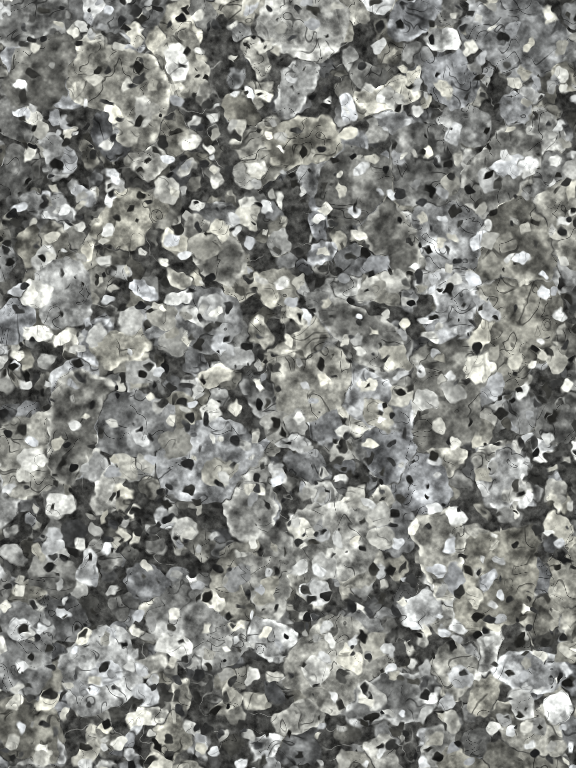
Give the GLSL for this texture, as a Shadertoy shader.

```glsl
#define LARGE_CELL 0.14
#define MEDIUM_CELL 0.072
#define SMALL_CELL 0.036
#define BRIGHT_CELL 0.045
#define CHIP_CELL 0.021
#define RAGGEDNESS 0.011
#define MOTTLE 1.35
#define CRACK_DEPTH 0.42
#define MATRIX_TONE 0.25
#define STONE_TINT vec3(1.0, 1.005, 0.975)

struct Grain { float depth; vec4 traits; };

vec4 hash4(vec2 p) {
    vec4 q = fract(p.xyxy * vec4(0.1031, 0.1030, 0.0973, 0.1099));
    q += dot(q, q.wzxy + 33.33);
    return fract((q.xxyz + q.yzzw) * q.zywx);
}

float noise(vec2 p) {
    vec2 i = floor(p), f = fract(p);
    f = f * f * (3.0 - 2.0 * f);
    float low = mix(hash4(i).x, hash4(i + vec2(1, 0)).x, f.x);
    float high = mix(hash4(i + vec2(0, 1)).x, hash4(i + vec2(1, 1)).x, f.x);
    return mix(low, high, f.y);
}

mat2 rotate(float a) {
    return mat2(cos(a), sin(a), -sin(a), cos(a));
}

float fbm(vec2 p) {
    float sum = 0.0, amp = 0.533;
    for (int i = 0; i < 4; i++) {
        sum += amp * noise(p);
        p = rotate(0.6) * p * 2.03 + 17.3;
        amp *= 0.5;
    }
    return sum;
}

// Rounded to blocky crystals, one per jittered cell, with seams where they touch
Grain scatter(vec2 p, float cell, float fill, float seed) {
    vec2 q = p / cell + seed;
    vec2 home = floor(q);
    float nearest = 9.0, second = 9.0;
    vec4 traits = vec4(0);
    for (int j = -1; j <= 1; j++)
    for (int i = -1; i <= 1; i++) {
        vec2 id = home + vec2(i, j);
        vec4 place = hash4(id + seed * 3.7);
        vec4 look = hash4(id + seed * 5.3 + 91.0);
        if (place.w > fill) continue;
        vec2 v = rotate(place.z * 6.283) * (q - id - 0.1 - 0.8 * place.xy);
        v.x += v.y * (look.w - 0.5) * 0.6;
        float size = mix(0.28, 0.6, look.z);
        vec2 radii = size * vec2(1.0 + 0.3 * look.y, 1.0 - 0.35 * look.y);
        float power = mix(2.0, 5.0, look.w);
        vec2 s = pow(abs(v) / radii + 0.0001, vec2(power));
        float d = (pow(s.x + s.y, 1.0 / power) - 1.0) * radii.y;
        if (d < nearest) {
            second = nearest;
            nearest = d;
            traits = look;
        } else second = min(second, d);
    }
    return Grain(min(-nearest, 0.5 * (second - nearest)) * cell, traits);
}

// Thin dark lines along the mid level of stretched noise
float cracks(vec2 p, float angle) {
    vec2 q = rotate(angle) * p * vec2(24.0, 62.0);
    float line = abs(noise(q + 2.0 * noise(p * 50.0)) - 0.5);
    return (1.0 - smoothstep(0.0, 0.07, line)) * smoothstep(0.35, 0.6, noise(p * 31.0 + 8.0));
}

void paint(inout vec3 col, Grain g, vec2 p, float dark, float light, float detail) {
    float px = 1.0 / iResolution.x;
    float cover = smoothstep(-0.3 * px - 0.0006, 0.7 * px + 0.0012, g.depth);
    vec2 q = p + g.traits.xy * 3.0;
    float tone = mix(dark, light, g.traits.x);
    tone *= 1.0 + MOTTLE * detail * (fbm(q * 62.0) - 0.5);
    tone += detail * 0.24 * smoothstep(0.52, 0.75, fbm(q * 27.0 + 5.0));
    tone *= 1.0 - CRACK_DEPTH * detail * cracks(q, g.traits.z * 6.283);
    // Pale broken rim on some crystals
    float rim = 1.0 - smoothstep(0.003, 0.011, g.depth);
    tone += 0.3 * detail * rim * step(0.6, g.traits.y) * smoothstep(0.35, 0.6, noise(p * 75.0));
    vec3 tint = mix(vec3(0.975, 0.99, 1.035), vec3(1.015, 1.005, 0.965), g.traits.w);
    col = mix(col, tone * tint, cover);
}

void mainImage(out vec4 fragColor, in vec2 fragCoord) {
    vec2 p = fragCoord / iResolution.x;

    // Ragged outlines
    vec2 w = p + RAGGEDNESS * (vec2(noise(p * 42.0), noise(p * 42.0 + 71.0)) - 0.5);
    w += 0.55 * RAGGEDNESS * (vec2(noise(p * 120.0 + 13.0), noise(p * 120.0 + 37.0)) - 0.5);

    // Fine dark matrix with pale hairlines
    float ground = MATRIX_TONE + 0.42 * (fbm(p * 95.0) - 0.5);
    float hair = 1.0 - smoothstep(0.0, 0.045, abs(noise(w * 38.0 + 4.0) - 0.5));
    ground += 0.2 * hair * smoothstep(0.5, 0.7, noise(p * 22.0));
    vec3 col = vec3(ground);

    // Crystals, from the groundmass up to the large ones
    paint(col, scatter(w, SMALL_CELL, 0.7, 11.0), p, 0.24, 0.56, 0.8);
    paint(col, scatter(w, MEDIUM_CELL, 0.72, 23.0), p, 0.32, 0.62, 1.0);
    paint(col, scatter(w, LARGE_CELL, 0.72, 37.0), p, 0.35, 0.59, 1.0);

    // Pale fragments and chips
    paint(col, scatter(w, BRIGHT_CELL, 0.2, 53.0), p, 0.54, 0.88, 0.6);
    paint(col, scatter(w, CHIP_CELL, 0.17, 67.0), p, 0.58, 0.95, 0.35);

    // Black mineral specks, gathered in patches
    float patches = smoothstep(0.3, 0.6, noise(p * 13.0 + 29.0));
    Grain speck = scatter(w, CHIP_CELL * 0.8, 0.17, 83.0);
    speck.depth -= 0.003 * (1.0 - patches);
    paint(col, speck, p, 0.1, 0.22, 0.3);

    // Surface grit and broad clouding
    col *= 1.0 + 0.22 * (noise(p * 210.0) - 0.5);
    col *= 0.9 + 0.24 * fbm(p * 5.0);
    fragColor = vec4(clamp(col * STONE_TINT, 0.0, 1.0), 1.0);
}
```
